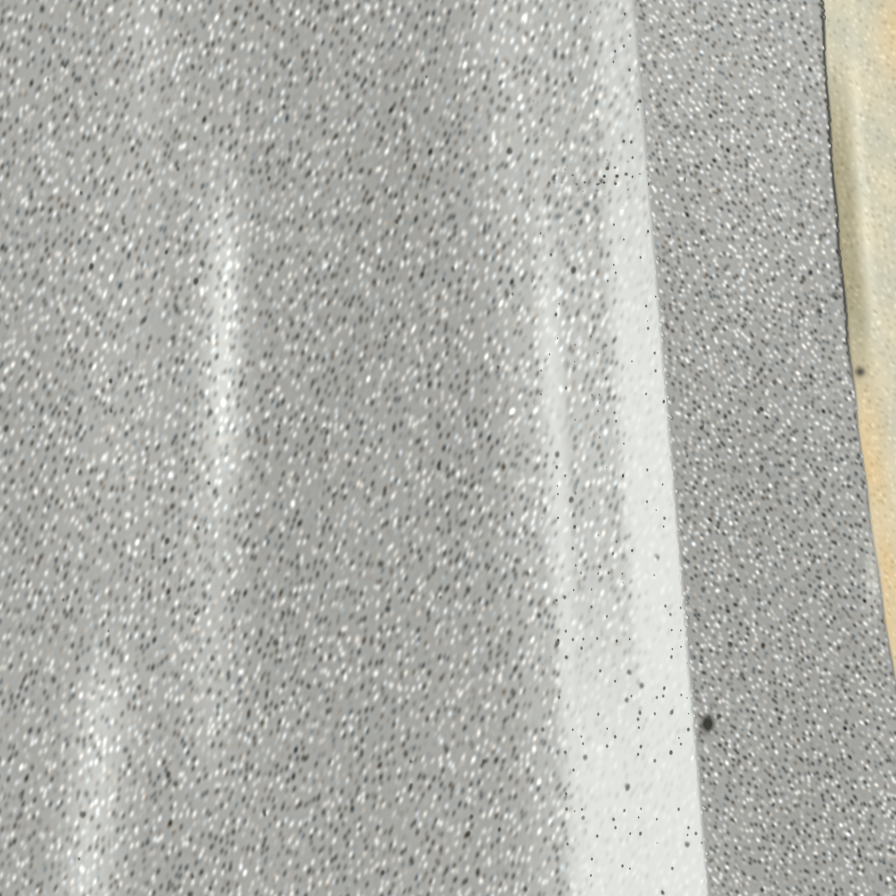
This texture is drawn by a WebGL 2 fragment shader. Its source:

```glsl
#version 300 es
precision highp float;
// Worn asphalt road with a faded edge line, pale tyre streaks and a sandy kerb.
// Grain is a sum of randomly placed soft chips (cellular noise); paint and
// streaks are slanted soft bands, the kerb a curved edge with sine mottling.
uniform vec2 u_resolution;
out vec4 outColor;

#define ASPHALT vec3(0.660, 0.662, 0.645)
#define PAINT vec3(0.895, 0.905, 0.885)
#define KERB_CREAM vec3(0.87, 0.84, 0.73)
#define KERB_OLIVE vec3(0.66, 0.63, 0.51)
#define KERB_ORANGE vec3(0.90, 0.79, 0.60)
#define DARK vec3(0.22, 0.22, 0.20)
#define LANE_CELLS vec2(165.0, 98.0)
#define VERGE_CELLS vec2(185.0, 155.0)
#define GRAIN_GAIN 0.52
#define TINT_GAIN 0.045

vec3 hash3(vec2 cell) {
  vec3 q = fract(cell.xyx * vec3(0.1031, 0.1030, 0.0973));
  q += dot(q, q.yxz + 33.33);
  return fract((q.xxy + q.yzz) * q.zyx);
}

// Signed chips with a faint opposite rim: x is lightness, y is tint.
vec2 chips(vec2 q) {
  vec2 base = floor(q), sum = vec2(0.0);
  for (int j = -1; j <= 1; j++)
    for (int i = -1; i <= 1; i++) {
      vec2 cell = base + vec2(i, j);
      vec3 h = hash3(cell);
      vec2 d = q - cell - h.xy;
      float r2 = dot(d, d);
      vec2 tone = vec2(h.z, hash3(cell + 71.7).x) - 0.5;
      sum += tone * (1.0 - 2.5 * r2) * exp(-4.5 * r2);
    }
  return sum;
}

// Sparse ragged pits, one candidate in each cell.
float pits(vec2 q, float density, float rough) {
  vec2 cell = floor(q);
  vec3 h = hash3(cell + 19.0);
  float radius = mix(0.10, 0.20, hash3(cell + 53.0).y);
  float d = length((q - cell - 0.3 - 0.4 * h.xy) * vec2(1.0, 0.75)) + 0.2 * rough;
  return (1.0 - smoothstep(0.0, radius * 1.5, d)) * step(1.0 - density, h.z);
}

float band(float x, float centre, float width) {
  float d = (x - centre) / width;
  return exp(-d * d);
}

float blob(vec2 p, vec2 centre, vec2 size) {
  vec2 d = (p - centre) / size;
  return exp(-dot(d, d));
}

float span(float v, float start, float end, float fade) {
  return smoothstep(start - fade, start + fade, v)
       * (1.0 - smoothstep(end - fade, end + fade, v));
}

void main() {
  vec2 uv = gl_FragCoord.xy / u_resolution;
  float x = uv.x, v = 1.0 - uv.y;   // v runs down the road
  vec2 p = vec2(x, v);

  float lineRight = 0.706 + 0.084 * v;
  float verge = smoothstep(-0.004, 0.004, x - lineRight);

  // Grain: slanted, long chips in the lane and finer ones on the verge
  vec2 laneGrain = chips(vec2(x - 0.25 * uv.y, uv.y) * LANE_CELLS);
  vec2 vergeGrain = chips(vec2(x + 0.3 * uv.y, uv.y) * VERGE_CELLS + 37.0);
  vec2 grain = mix(laneGrain, vergeGrain * 1.1, verge);

  // Asphalt tone with broad wheel tracks
  float tone = 0.008 * sin(x * 31.0 + 2.0 * v) * sin(v * 9.0 + x * 7.0);
  tone += 0.035 * band(x, 0.14, 0.07) * span(v, 0.05, 0.75, 0.2);
  tone -= 0.018 * band(x, 0.40, 0.13) * span(v, 0.1, 0.8, 0.2);
  tone += verge * mix(0.035, -0.015, smoothstep(0.0, 0.6, v));
  vec3 color = ASPHALT + tone;

  // Pale streaks worn into the lane
  float streak = 0.58 * band(x, 0.257 - 0.015 * v, 0.019) * span(v, 0.25, 0.53, 0.09);
  streak += 0.32 * band(x, 0.246 - 0.012 * v, 0.030) * span(v, 0.18, 0.85, 0.12);
  streak += 0.24 * band(x, 0.16, 0.025) * span(v, -0.1, 0.15, 0.1);
  streak += 0.60 * band(x, 0.184 - 0.088 * v, 0.033) * span(v, 0.74, 1.2, 0.07);

  // Edge line: thin left stripe, worn middle and solid right band
  float ragged = x + 0.012 * grain.x;
  float stripeX = 0.592 + 0.058 * v;
  float stripe = band(ragged, stripeX, 0.022) * mix(0.36, 0.88, smoothstep(0.12, 0.42, v));
  float halo = 0.34 * band(x, stripeX - 0.025, 0.038);
  float solidLeft = 0.654 + 0.062 * v;
  float inside = 1.0 - smoothstep(-0.003, 0.003, ragged - lineRight);
  float solid = smoothstep(-0.020, 0.020, ragged - solidLeft) * inside
              * mix(0.66, 0.98, smoothstep(0.05, 0.45, v));
  float worn = smoothstep(-0.015, 0.01, ragged - stripeX) * inside
             * (mix(0.30, 0.48, smoothstep(0.1, 0.45, v)) + 0.48 * smoothstep(0.55, 0.88, v));
  float paint = max(max(stripe, solid), max(worn, halo * inside));
  float cover = clamp(max(paint, streak), 0.0, 1.0);
  color = mix(color, PAINT, cover);

  float grainFade = 1.0 - 0.80 * smoothstep(0.35, 1.0, paint);
  color += grain.x * GRAIN_GAIN * grainFade;
  color += grain.y * TINT_GAIN * grainFade * vec3(1.0, 0.0, -0.8);

  // Pits, a scuffed patch on the line and one deep hole
  float speck = 0.6 * pits(uv * 62.0, 0.025, grain.x);
  speck += 0.7 * pits(uv * 110.0 + 8.0, 0.10, grain.x) * smoothstep(0.2, 0.7, paint);
  float scuff = blob(p, vec2(0.675, 0.197), vec2(0.045, 0.015));
  speck += scuff * pits(uv * vec2(85.0, 120.0), 0.65, grain.x);
  speck += 1.4 * blob(p, vec2(0.790, 0.808), vec2(0.006, 0.008));
  color = mix(color, DARK, clamp(speck, 0.0, 0.92));

  // Kerb: olive rim, cream face, orange stains and a dark joint
  float wobble = 0.0007 * sin(v * 61.0) + 0.004 * vergeGrain.x;
  float k = x - (0.918 + 0.05 * v + 0.075 * v * v) - wobble;
  float mottle = 0.5 + 0.25 * sin(v * 37.0 + x * 60.0) + 0.25 * sin(v * 83.0 - x * 95.0);
  vec3 kerb = mix(KERB_CREAM, vec3(0.78, 0.78, 0.71), 0.75 * mottle);
  float stain = span(v, 0.42, 0.80, 0.08) * band(k, 0.008, 0.020);
  stain = max(stain, blob(p, vec2(1.0, 0.04), vec2(0.020, 0.05)));
  kerb = mix(kerb, KERB_ORANGE, stain * (0.5 + 0.4 * mottle));
  float rim = (1.0 - smoothstep(0.012, 0.030, k)) * span(v, 0.11, 0.40, 0.08);
  kerb = mix(kerb, KERB_OLIVE, rim * 0.85);
  kerb += 0.06 * band(k, 0.032, 0.005) * span(v, 0.05, 0.35, 0.08) + 0.16 * vergeGrain.x;
  color = mix(color, kerb, smoothstep(-0.002, 0.002, k));
  float joint = band(k, -0.001, 0.002) * mix(0.2, 0.75, 1.0 - smoothstep(0.34, 0.46, v));
  joint += 0.8 * blob(p, vec2(0.960, 0.415), vec2(0.005));
  color = mix(color, DARK, clamp(joint, 0.0, 0.9));
  float chalk = blob(p, vec2(0.973, 0.645), vec2(0.008, 0.05));
  color = mix(color, vec3(0.83, 0.83, 0.79), chalk * (0.6 + vergeGrain.x));

  outColor = vec4(clamp(color, 0.0, 1.0), 1.0);
}
```
